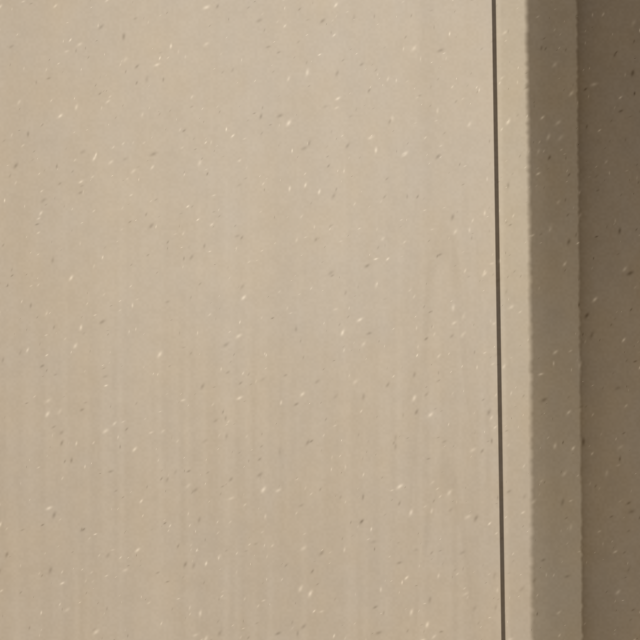
Write a WebGL 1 fragment shader that draws this texture.

```glsl
precision highp float;
// Pale wooden door panel with a thin dark seam, a rounded lit edge and a shaded
// side face beside a dark wall. Leaning edges split the canvas into bands, and
// stretched noise adds grain, mottling and scattered light and dark flecks.

uniform vec2 u_resolution;

const vec3 PANEL_LIGHT = vec3(0.785, 0.722, 0.635);
const vec3 PANEL_MID   = vec3(0.750, 0.682, 0.588);
const vec3 PANEL_SHADE = vec3(0.705, 0.635, 0.545);
const vec3 STRIP_COLOR = vec3(0.755, 0.690, 0.592);
const vec3 SEAM_COLOR  = vec3(0.330, 0.285, 0.235);
const vec3 FACE_TOP    = vec3(0.445, 0.388, 0.312);
const vec3 FACE_BOTTOM = vec3(0.530, 0.470, 0.385);
const vec3 WALL_TOP    = vec3(0.385, 0.330, 0.262);
const vec3 WALL_BOTTOM = vec3(0.450, 0.390, 0.312);

// Each edge: x at the bottom, x at the top.
const vec2 SEAM_X = vec2(0.7865, 0.7715);
const vec2 LIP_X  = vec2(0.8310, 0.8220);
const vec2 WALL_X = vec2(0.9100, 0.9010);
const float SEAM_HALF = 0.0031;
const float LIP_SOFT = 0.0055;
const float FLECK_CELLS = 54.0;
const float GRAIN_AMOUNT = 0.018;
const float MOTTLE_AMOUNT = 0.020;

float hash(vec2 p) {
  vec3 q = fract(vec3(p.xyx) * 0.1031);
  q += dot(q, q.yzx + 33.33);
  return fract((q.x + q.y) * q.z);
}

float noise(vec2 p) {
  vec2 i = floor(p), f = fract(p);
  f = f * f * (3.0 - 2.0 * f);
  return mix(mix(hash(i), hash(i + vec2(1.0, 0.0)), f.x),
             mix(hash(i + vec2(0.0, 1.0)), hash(i + vec2(1.0, 1.0)), f.x), f.y);
}

float fbm(vec2 p) {
  float sum = 0.0, amp = 0.5;
  for (int i = 0; i < 4; i++) {
    sum += amp * (noise(p) - 0.5);
    p = p * 2.03 + 17.7;
    amp *= 0.55;
  }
  return sum;
}

// Sparse slanted flecks: positive is light, negative is dark.
float flecks(vec2 uv, float scale, float density) {
  vec2 p = uv * scale;
  vec2 base = floor(p);
  float sum = 0.0;
  for (int j = -1; j <= 1; j++) {
    for (int i = -1; i <= 1; i++) {
      vec2 cell = base + vec2(float(i), float(j));
      vec2 center = cell + vec2(hash(cell + 3.1), hash(cell + 8.7));
      float present = step(1.0 - density, hash(cell + 21.3));
      float angle = mix(0.3, 1.5, hash(cell + 5.9));
      vec2 d = p - center;
      d = vec2(dot(d, vec2(cos(angle), sin(angle))), dot(d, vec2(-sin(angle), cos(angle))));
      float size = mix(0.09, 0.19, hash(cell + 13.3));
      float spot = exp(-dot(d * vec2(0.65, 1.3), d * vec2(0.65, 1.3)) / (size * size));
      float tone = hash(cell + 31.7) < 0.5 ? -0.75 : 1.0;
      sum += present * spot * tone * mix(0.35, 1.0, hash(cell + 44.1));
    }
  }
  return sum;
}

// Vertical streaks plus faint arched growth rings near the right of the panel.
float woodGrain(vec2 uv) {
  float x = uv.x + 0.004 * noise(uv * vec2(4.0, 5.0));
  float broad = noise(vec2(x * 34.0, uv.y * 1.6)) - 0.5;
  float fine = noise(vec2(x * 115.0, uv.y * 3.0 + 9.0)) - 0.5;
  float lower = 1.0 - smoothstep(0.15, 0.85, uv.y);
  float arch = (uv.x - 0.695) / 0.045;
  float rings = sin(uv.y * 19.0 + arch * arch * 5.0 + 4.0 * noise(uv * 5.0));
  float figure = smoothstep(0.6, 1.0, rings) * exp(-arch * arch) * (1.0 - smoothstep(0.6, 0.75, uv.y));
  return broad * 0.6 + fine * mix(0.35, 1.2, lower) - 0.8 * figure;
}

void main() {
  vec2 uv = gl_FragCoord.xy / u_resolution;
  float pixel = 1.0 / u_resolution.x;
  float rough = 0.0025 * (noise(uv * vec2(90.0, 150.0)) - 0.5);
  float seamX = mix(SEAM_X.x, SEAM_X.y, uv.y);
  float lipX = mix(LIP_X.x, LIP_X.y, uv.y * uv.y) + rough;
  float wallX = mix(WALL_X.x, WALL_X.y, uv.y) + rough;

  // Panel lighting: brightest high on the right, dimmer toward the lower left.
  float glow = exp(-dot((uv - vec2(0.55, 0.97)) * vec2(1.5, 1.05), (uv - vec2(0.55, 0.97)) * vec2(1.5, 1.05)) * 1.6);
  float dim = (1.0 - smoothstep(0.0, 0.65, uv.y)) * 0.5 + (1.0 - smoothstep(0.0, 0.2, uv.x)) * 0.25;
  vec3 color = mix(PANEL_MID, PANEL_LIGHT, glow);
  color = mix(color, PANEL_SHADE, dim * 0.8);
  color += GRAIN_AMOUNT * woodGrain(uv);
  color -= 0.012 * exp(-pow((uv.x - 0.668) / 0.012, 2.0)) * smoothstep(0.35, 1.0, uv.y);

  // Strip and seam, with a thin highlight on the seam's right side.
  vec3 strip = mix(STRIP_COLOR, PANEL_SHADE, 0.7 * (1.0 - smoothstep(0.0, 0.7, uv.y)));
  color = mix(color, strip, smoothstep(-pixel, pixel, uv.x - seamX));
  color += 0.025 * exp(-pow((uv.x - seamX - 0.007) / 0.004, 2.0));
  float seam = 1.0 - smoothstep(SEAM_HALF - pixel, SEAM_HALF + pixel, abs(uv.x - seamX));
  color = mix(color, SEAM_COLOR, seam * 0.92);

  // Shaded side face, then the wall with a dark line of contact.
  vec3 face = mix(FACE_BOTTOM, FACE_TOP, smoothstep(0.0, 1.0, uv.y));
  face += 0.025 * (1.0 - smoothstep(0.0, 0.04, uv.x - lipX));
  color = mix(color, face, smoothstep(-LIP_SOFT, LIP_SOFT, uv.x - lipX));
  vec3 wall = mix(WALL_BOTTOM, WALL_TOP, smoothstep(0.2, 1.0, uv.y));
  wall += 0.025 * smoothstep(0.0, 0.08, uv.x - wallX);
  wall -= 0.055 * exp(-max(uv.x - wallX, 0.0) / 0.009);
  color = mix(color, wall, smoothstep(-0.0015 - pixel, 0.0015 + pixel, uv.x - wallX));

  // Chroma mottling, fine sensor-like texture and flecks.
  color += MOTTLE_AMOUNT * fbm(uv * 45.0);
  color += vec3(0.010, -0.002, -0.022) * fbm(uv * vec2(22.0, 14.0) + 50.0);
  color += 0.016 * (noise(uv * 260.0) - 0.5);
  float speck = flecks(uv, FLECK_CELLS, 0.16) + 0.6 * flecks(uv + 0.37, FLECK_CELLS * 1.7, 0.12);
  color += 0.13 * speck * vec3(1.0, 0.97, 0.90) * (1.0 - 0.6 * seam);
  gl_FragColor = vec4(clamp(color, 0.0, 1.0), 1.0);
}
```
